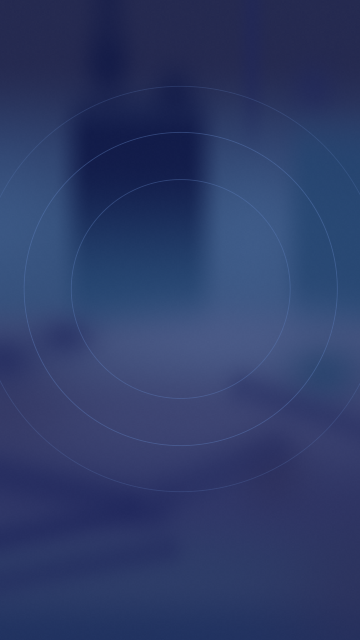
A WebGL 2 fragment shader for this background:

```glsl
#version 300 es
precision highp float;

uniform vec2 u_resolution;
out vec4 outColor;

#define RING_CENTER vec2(0.502, 0.975)
#define RING_WIDTH 0.0017
#define RING_COLOR vec3(0.36, 0.49, 0.74)
#define NIGHT vec3(0.055, 0.09, 0.27)
#define STEEL vec3(0.14, 0.27, 0.44)
#define HAZE vec3(0.255, 0.37, 0.55)
#define INDIGO vec3(0.12, 0.15, 0.36)
#define PLUM vec3(0.17, 0.18, 0.35)
#define GRAIN 0.006

float hash(vec2 p) {
    return fract(sin(dot(p, vec2(12.9898, 78.233))) * 43758.5453);
}

// Soft elliptical spot
float spot(vec2 p, vec2 center, vec2 radius) {
    vec2 d = (p - center) / radius;
    return exp(-dot(d, d));
}

// Blurred box
float softBox(vec2 p, vec2 center, vec2 halfSize, vec2 blur) {
    vec2 d = abs(p - center) - halfSize;
    vec2 m = 1.0 - smoothstep(-blur, blur, d);
    return m.x * m.y;
}

// Blurred line from a to b
float stroke(vec2 p, vec2 a, vec2 b, float width) {
    vec2 ab = b - a;
    float t = clamp(dot(p - a, ab) / dot(ab, ab), 0.0, 1.0);
    float d = length(p - a - ab * t) / width;
    return exp(-d * d);
}

// Vertical sweep from floor to ceiling
vec3 backdrop(float y) {
    vec3 c = vec3(0.13, 0.20, 0.38);
    c = mix(c, vec3(0.18, 0.24, 0.41), smoothstep(0.0, 0.17, y));
    c = mix(c, vec3(0.19, 0.22, 0.41), smoothstep(0.17, 0.39, y));
    c = mix(c, vec3(0.24, 0.27, 0.45), smoothstep(0.36, 0.63, y));
    c = mix(c, vec3(0.26, 0.32, 0.49), smoothstep(0.62, 0.84, y));
    c = mix(c, vec3(0.21, 0.32, 0.49), smoothstep(0.83, 0.96, y));
    c = mix(c, vec3(0.18, 0.25, 0.42), smoothstep(1.12, 1.42, y));
    return mix(c, vec3(0.145, 0.165, 0.315), smoothstep(1.33, 1.62, y));
}

// Hazy light and blurred standing shapes
vec3 addFigures(vec3 c, vec2 p) {
    c = mix(c, HAZE, 0.75 * spot(p, vec2(0.69, 1.10), vec2(0.17, 0.23)));
    c = mix(c, HAZE, 0.45 * spot(p, vec2(0.0, 1.18), vec2(0.17, 0.20)));

    // Ceiling streaks and heads
    float streak = softBox(p, vec2(0.30, 1.70), vec2(0.045, 0.20), vec2(0.05, 0.12));
    c = mix(c, NIGHT, 0.40 * streak);
    streak = softBox(p, vec2(0.70, 1.66), vec2(0.025, 0.22), vec2(0.03, 0.14));
    c = mix(c, INDIGO, 0.45 * streak);
    c = mix(c, NIGHT, 0.50 * spot(p, vec2(0.30, 1.60), vec2(0.065, 0.08)));
    c = mix(c, NIGHT, 0.55 * spot(p, vec2(0.485, 1.52), vec2(0.06, 0.07)));
    c = mix(c, INDIGO, 0.45 * spot(p, vec2(0.87, 1.53), vec2(0.06, 0.07)));

    // Large body, fading to steel toward the floor
    float body = softBox(p, vec2(0.385, 1.19), vec2(0.185, 0.29), vec2(0.055, 0.09));
    vec3 bodyColor = mix(STEEL, NIGHT, smoothstep(0.94, 1.34, p.y));
    c = mix(c, bodyColor, 0.87 * body);

    // Body at the right edge
    body = softBox(p, vec2(0.94, 1.16), vec2(0.125, 0.25), vec2(0.05, 0.10));
    return mix(c, STEEL, 0.75 * body);
}

// Floor light, shadows and sloping bands
vec3 addFloor(vec3 c, vec2 p) {
    c = mix(c, vec3(0.31, 0.37, 0.55), 0.55 * spot(p, vec2(0.62, 0.84), vec2(0.32, 0.11)));
    c = mix(c, PLUM, 0.45 * spot(p, vec2(0.0, 0.66), vec2(0.22, 0.20)));
    c = mix(c, INDIGO, 0.55 * spot(p, vec2(0.18, 0.84), vec2(0.08, 0.06)));
    c = mix(c, INDIGO, 0.60 * spot(p, vec2(0.01, 0.78), vec2(0.09, 0.07)));
    c = mix(c, STEEL * 0.95, 0.65 * spot(p, vec2(0.90, 0.74), vec2(0.10, 0.08)));
    c = mix(c, INDIGO, 0.35 * stroke(p, vec2(0.68, 0.70), vec2(1.02, 0.58), 0.05));
    c = mix(c, PLUM, 0.60 * spot(p, vec2(0.76, 0.46), vec2(0.10, 0.10)));
    c = mix(c, INDIGO, 0.35 * stroke(p, vec2(0.48, 0.41), vec2(0.76, 0.53), 0.06));
    c = mix(c, INDIGO, 0.55 * stroke(p, vec2(0.0, 0.46), vec2(0.42, 0.36), 0.06));
    c = mix(c, INDIGO, 0.55 * stroke(p, vec2(0.0, 0.28), vec2(0.36, 0.36), 0.045));
    c = mix(c, INDIGO, 0.40 * stroke(p, vec2(0.0, 0.16), vec2(0.46, 0.25), 0.045));
    return mix(c, PLUM, 0.60 * spot(p, vec2(1.02, 0.14), vec2(0.25, 0.30)));
}

// Concentric hairlines, strongest in the middle one
vec3 addRings(vec3 c, vec2 p) {
    float pixel = 1.0 / u_resolution.x;
    float dist = length(p - RING_CENTER);
    for (int i = 0; i < 3; i++) {
        float k = float(i);
        float radius = 0.304 + 0.1325 * k - 0.0015 * k * k;
        float edge = abs(dist - radius) - 0.5 * RING_WIDTH;
        float line = 1.0 - smoothstep(-0.5 * pixel, 0.75 * pixel, edge);
        float strength = 0.48 - 0.10 * abs(k - 1.0) - 0.07 * k;
        c = mix(c, RING_COLOR, strength * line);
    }
    return c;
}

void main() {
    vec2 p = gl_FragCoord.xy / u_resolution.x;
    vec3 color = backdrop(p.y);
    color = addFigures(color, p);
    color = addFloor(color, p);
    color = addRings(color, p);
    color += GRAIN * (hash(floor(p * 288.0)) - 0.5);
    outColor = vec4(color, 1.0);
}
```
